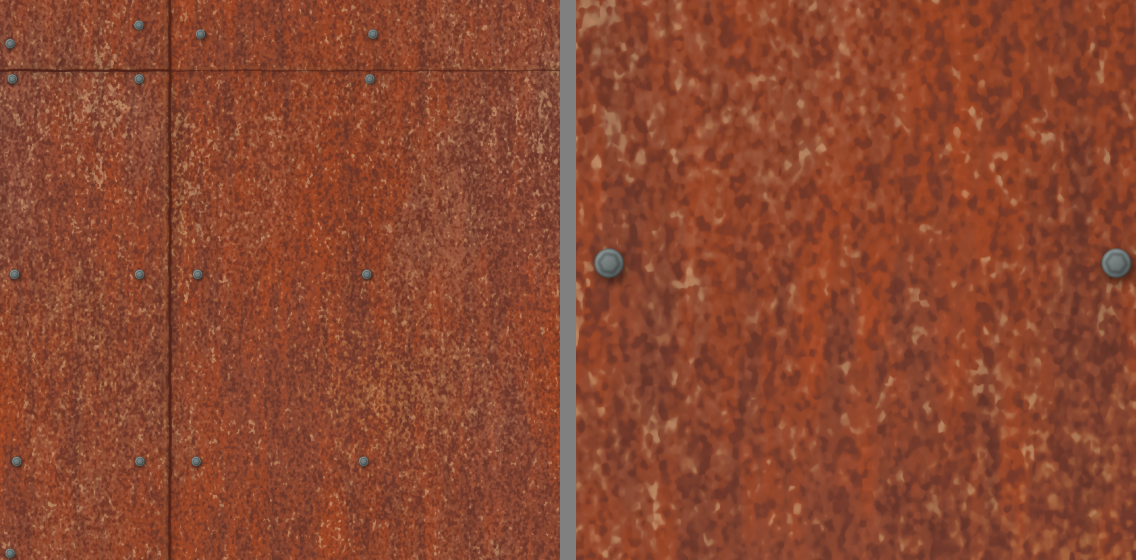
Left, the full canvas; right, a detail of the centre.
This texture is drawn by a WebGL 2 fragment shader. Its source:

```glsl
#version 300 es
precision highp float;
uniform vec2 u_resolution;
out vec4 fragColor;

#define SEAM vec2(0.3035, 0.8738)
#define RIVET_RADIUS 0.0088
#define GRAIN 0.30
#define STREAKS 0.20
#define RUST vec3(0.540, 0.278, 0.195)
#define ORANGE vec3(0.580, 0.255, 0.135)
#define DUSTY vec3(0.535, 0.335, 0.265)
#define DARK vec3(0.445, 0.225, 0.185)
#define OCHRE vec3(0.620, 0.385, 0.225)
#define PALE vec3(0.650, 0.490, 0.370)
#define GROOVE vec3(0.310, 0.125, 0.095)
#define STEEL vec3(0.460, 0.495, 0.490)

vec3 hash3(vec2 p) {
  vec3 q = fract(p.xyx * vec3(0.1031, 0.1030, 0.0973));
  q += dot(q, q.yxz + 33.33);
  return fract((q.xxy + q.yzz) * q.zyx);
}

// Tiling cellular noise: x = blended cell value, y = distance to nearest point
vec2 cells(vec2 uv, vec2 count, float seed) {
  vec2 p = uv * count, base = floor(p);
  float total = 0.0, weight = 0.0, nearest = 9.0;
  for (int j = -1; j <= 1; j++)
    for (int i = -1; i <= 1; i++) {
      vec2 cell = base + vec2(i, j);
      vec3 h = hash3(mod(cell, count) + seed * 17.3);
      vec2 d = cell + h.xy - p;
      float w = exp(-5.0 * dot(d, d));
      total += w * h.z;
      weight += w;
      nearest = min(nearest, length(d));
    }
  return vec2(total / weight, nearest);
}

// Soft wrapped patch
float blot(vec2 uv, vec2 center, vec2 size) {
  vec2 d = (fract(uv - center + 0.5) - 0.5) / size;
  return exp(-dot(d, d));
}

vec3 rustSurface(vec2 uv) {
  float broad = 0.6 * cells(uv, vec2(6, 4), 1.0).x + 0.4 * cells(uv, vec2(19, 11), 2.0).x;
  float streak = 0.5 * cells(uv, vec2(53, 7), 3.0).x + 0.5 * cells(uv, vec2(140, 24), 4.0).x;
  float mottle = cells(uv, vec2(80, 48), 5.0).x;
  float grain = cells(uv, vec2(210, 135), 6.0).x;
  float fine = cells(uv, vec2(290, 240), 7.0).x;
  vec2 pits = cells(uv, vec2(125, 110), 8.0);
  float speck = 0.45 * grain + 0.15 * mottle + 0.4 * fine;

  // Weathering zones
  float warm = blot(uv, vec2(0.60, 0.70), vec2(0.24, 0.26)) + blot(uv, vec2(0.98, 0.32), vec2(0.08, 0.17))
             + 0.6 * blot(uv, vec2(0.45, 0.06), vec2(0.35, 0.10)) + 0.6 * blot(uv, vec2(0.0, 0.30), vec2(0.03, 0.16));
  float ochre = blot(uv, vec2(0.68, 0.30), vec2(0.14, 0.13)) + 0.45 * blot(uv, vec2(0.15, 0.42), vec2(0.15, 0.22))
              + blot(uv, vec2(0.318, 0.70), vec2(0.018, 0.20));
  float chalk = blot(uv, vec2(0.18, 0.76), vec2(0.050, 0.14)) + 0.6 * blot(uv, vec2(0.95, 0.75), vec2(0.10, 0.14))
              + 0.65 * blot(uv, vec2(0.33, 0.69), vec2(0.050, 0.14)) + 0.6 * blot(uv, vec2(0.09, 0.81), vec2(0.04, 0.06));
  float dull = blot(uv, vec2(0.92, 0.22), vec2(0.08, 0.15)) + blot(uv, vec2(0.02, 0.68), vec2(0.06, 0.20))
             + 0.7 * blot(uv, vec2(0.92, 0.70), vec2(0.12, 0.25)) + 0.8 * blot(uv, vec2(0.25, 0.80), vec2(0.04, 0.09));

  vec3 color = mix(RUST, ORANGE, smoothstep(0.30, 0.78, 0.45 * broad + 0.55 * streak + 0.20 * warm - 0.15 * dull));
  color = mix(color, DUSTY, 0.75 * smoothstep(0.42, 0.75, 0.55 * speck + 0.45 * broad + 0.13 * dull - 0.07 * warm));
  color = mix(color, DARK, 0.60 * smoothstep(0.50, 0.28, speck + 0.15 * (streak - 0.5) - 0.06 * dull));
  color = mix(color, OCHRE, 0.65 * smoothstep(0.62, 0.90, speck + 0.26 * ochre + 0.15 * (broad - 0.5)));
  color = mix(color, PALE, 0.70 * smoothstep(0.70, 0.92, speck + 0.25 * chalk + 0.15 * (mottle - 0.5)));
  color = mix(color, DARK, 0.55 * ochre * smoothstep(0.42, 0.12, pits.y) * smoothstep(0.5, 0.7, pits.x));
  return color * (1.0 + GRAIN * (0.45 * grain + 0.55 * fine - 0.5) + STREAKS * (streak - 0.5));
}

// Panel joints: deep vertical gap, thinner horizontal one
vec3 addSeams(vec3 color, vec2 uv) {
  float wobble = 0.0022 * (cells(uv, vec2(60, 60), 9.0).x - 0.5);
  vec2 d = uv - SEAM + wobble;
  float leftSide = 1.0 - smoothstep(-0.003, 0.003, d.x);
  color *= 1.0 - 0.25 * exp(-abs(d.x) / 0.006);
  color *= 1.0 - mix(0.10, 0.28, leftSide) * exp(-abs(d.y) / 0.006);
  color = mix(color, OCHRE, 0.35 * exp(-pow((d.x + 0.009) / 0.003, 2.0)));
  color = mix(color, OCHRE, 0.25 * exp(-pow((d.y - 0.005) / 0.002, 2.0)));
  float wide = mix(0.0010, 0.0016, leftSide);
  float across = 1.0 - smoothstep(wide - 0.0008, wide + 0.0014, abs(d.y));
  float down = 1.0 - smoothstep(0.0010, 0.0040, abs(d.x));
  color = mix(color, GROOVE, across * mix(0.60, 0.9, leftSide));
  return mix(color, GROOVE, 0.85 * down);
}

vec3 addRivet(vec3 color, vec2 d, float turn) {
  float edge = 0.7 / u_resolution.y, r = length(d);
  color *= 1.0 - 0.42 * exp(-pow(length(d - vec2(0.0015, -0.0025)) / (RIVET_RADIUS * 1.2), 4.0));
  float angle = atan(d.y, d.x) + turn;
  float hex = r * (1.0 + 0.05 * cos(6.0 * angle));
  float light = dot(d, vec2(-0.6, 0.8)) / RIVET_RADIUS;
  vec3 head = STEEL * (0.97 + 0.25 * light);
  float ring = exp(-pow((hex - RIVET_RADIUS * 0.62) / 0.0013, 2.0));
  head *= 1.0 - 0.22 * ring;
  head *= 1.0 - 0.30 * smoothstep(0.82, 1.0, r / RIVET_RADIUS);
  return mix(color, head, 1.0 - smoothstep(RIVET_RADIUS - edge, RIVET_RADIUS + edge, r));
}

void main() {
  vec2 uv = gl_FragCoord.xy / u_resolution;
  vec3 color = addSeams(rustSurface(uv), uv);

  // Rivet columns lean slightly from row to row
  vec4 columns = vec4(0.018, 0.248, 0.358, 0.666), lean = vec4(0.004, 0.0006, -0.0025, -0.0055);
  vec4 rows = vec4(0.939, 0.859, 0.510, 0.176), topShift = vec4(-0.017, 0.016, 0.0, 0.0);
  for (int j = 0; j < 4; j++)
    for (int i = 0; i < 4; i++) {
      if (i == 2 && j == 1) continue;
      vec2 center = vec2(columns[i] + lean[i] * float(j), rows[j] + (j == 0 ? topShift[i] : 0.0));
      color = addRivet(color, uv - center, float(i + 3 * j));
    }
  color = addRivet(color, uv - vec2(columns.x, 0.012), 0.4);
  fragColor = vec4(clamp(color, 0.0, 1.0), 1.0);
}
```
